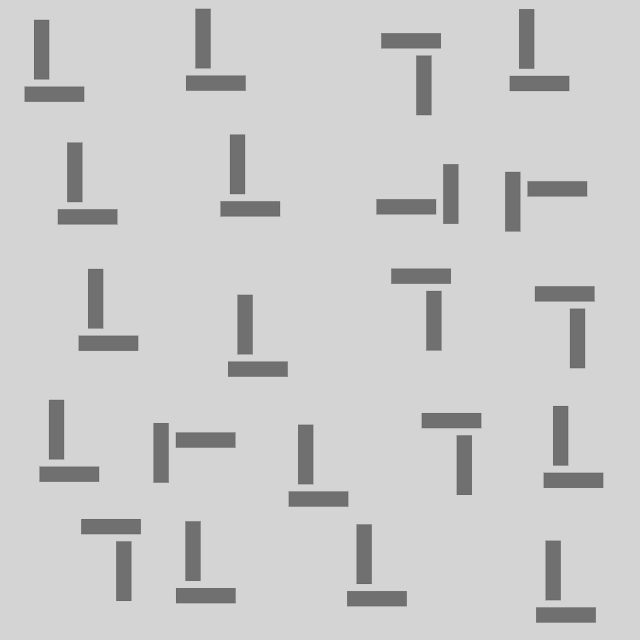
Give the GLSL for this pattern, as a Shadertoy shader.

```glsl
// Scattered pairs of grey bars, each an offset T turned by a random quarter turn.

// Colours
const vec3 GROUND_COLOR = vec3(0.83);
const vec3 BAR_COLOR    = vec3(0.44);
const vec3 RIM_COLOR    = vec3(0.40);

// Layout, in canvas units
const float ROWS           = 5.0;
const float FULL_ROW       = 1.0;    // the one row that holds an extra glyph
const float GLYPHS_PER_ROW = 4.0;
const float CLEARANCE      = 0.143;  // space reserved around each glyph
const uint  SEED           = 23u;

// Glyph shape, in canvas units
const vec2  BAR_HALF    = vec2(0.0466, 0.0119);
const vec2  CAP_CENTER  = vec2(0.0, -0.0524);
const vec2  STEM_CENTER = vec2(-0.0200, 0.0172);
const float RIM_WIDTH   = 0.0012;

// Integer hash: three random values in 0..1 for a cell
vec3 hashCell(vec2 cell) {
    uvec3 v = uvec3(uint(int(cell.x)), uint(int(cell.y)), SEED);
    v = v * 1664525u + 1013904223u;
    v.x += v.y * v.z; v.y += v.z * v.x; v.z += v.x * v.y;
    v ^= v >> 16u;
    v.x += v.y * v.z; v.y += v.z * v.x; v.z += v.x * v.y;
    return vec3(v >> 8u) / 16777216.0;
}

float boxDistance(vec2 p, vec2 halfSize) {
    vec2 d = abs(p) - halfSize;
    return length(max(d, 0.0)) + min(max(d.x, d.y), 0.0);
}

// Exact rotation by a whole number of quarter turns
vec2 quarterTurn(vec2 p, float turns) {
    if (mod(turns, 2.0) > 0.5) p = vec2(-p.y, p.x);
    return turns > 1.5 ? -p : p;
}

// A lying cap with an upright stem set off to one side
float glyphDistance(vec2 p) {
    float cap  = boxDistance(p - CAP_CENTER, BAR_HALF);
    float stem = boxDistance(p - STEM_CENTER, BAR_HALF.yx);
    return min(cap, stem);
}

// One jittered glyph per cell, always kept inside its cell
float patternDistance(vec2 p) {
    float row = floor(p.y * ROWS);
    float columns = GLYPHS_PER_ROW + (row == FULL_ROW ? 1.0 : 0.0);
    vec2 cellSize = 1.0 / vec2(columns, ROWS);
    vec2 cell = floor(p / cellSize);
    vec3 random = hashCell(cell);

    vec2 jitter = (random.xy - 0.5) * (cellSize - CLEARANCE);
    vec2 center = (cell + 0.5) * cellSize + jitter;
    return glyphDistance(quarterTurn(p - center, floor(random.z * 4.0)));
}

void mainImage(out vec4 fragColor, in vec2 fragCoord) {
    float pixel = 1.0 / min(iResolution.x, iResolution.y);
    float d = patternDistance(fragCoord * pixel);

    // Antialiased bars with a faint darker rim
    float bar  = clamp(0.5 - d / pixel, 0.0, 1.0);
    float core = clamp(0.5 - (d + RIM_WIDTH) / pixel, 0.0, 1.0);
    vec3 color = mix(GROUND_COLOR, mix(RIM_COLOR, BAR_COLOR, core), bar);
    fragColor = vec4(color, 1.0);
}
```
